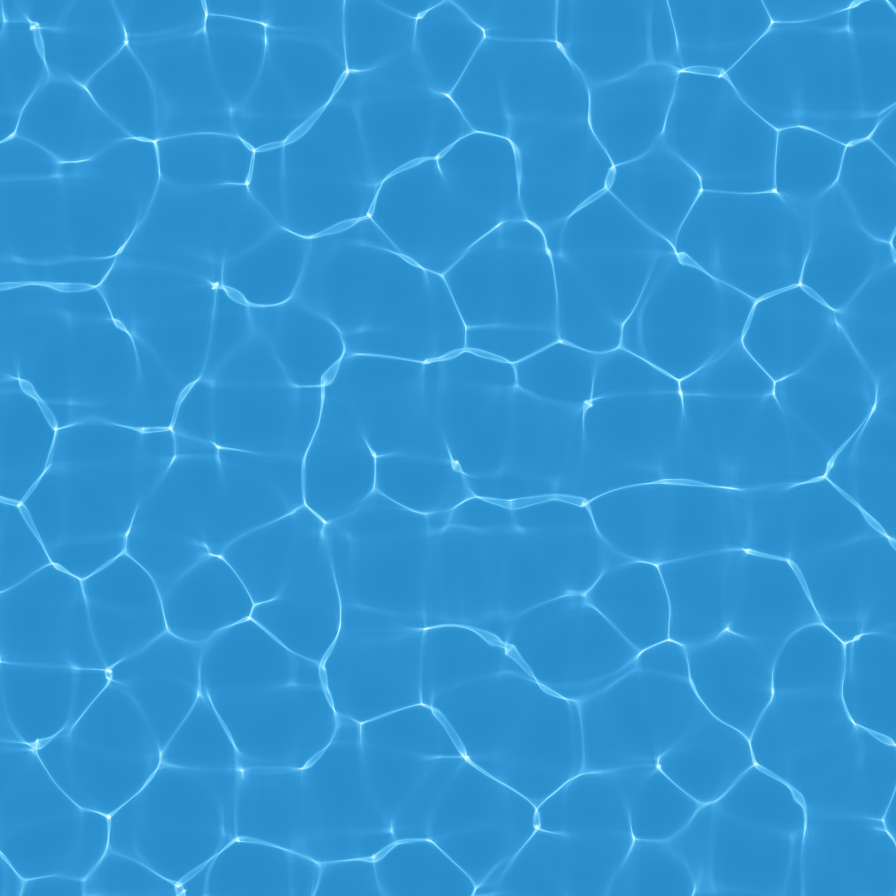
Reproduce this texture procedurally as a WebGL 1 fragment shader.

```glsl
precision highp float;
// Sunlit pool water: a web of thin caustic lines on blue.
// A grid of light beams is bent by the slope of a gradient noise surface; each
// beam lands as a Gaussian spot, stretched by the surface curvature, and adds up.

uniform vec2 u_resolution;

#define WAVE_SCALE 12.5    // noise cells across the canvas
#define FOCUS 0.185        // how far the slope bends the light
#define RIPPLE 0.08        // height of the finer waves
#define BEAM_STEP 0.1      // beam spacing, in noise cells
#define BEAM_SIGMA 0.5     // beam radius, in beam spacings
#define SHARPNESS 0.0005   // smallest spot radius, in canvas units
#define REACH 5            // beams searched to each side
#define WATER vec3(0.153, 0.545, 0.780)
#define GLOW vec3(0.048, 0.095, 0.240)

// Random unit vector for a lattice point
vec2 latticeGradient(vec2 cell) {
  vec3 p = fract(cell.xyx * vec3(0.1031, 0.1030, 0.0973));
  p += dot(p, p.yzx + 33.33);
  float angle = 6.28318 * fract((p.x + p.y) * p.z);
  return vec2(cos(angle), sin(angle));
}

// Gradient noise derivatives: adds slope, and curvature as (xx, yy, xy)
void addWaves(vec2 p, float height, float scale, inout vec2 slope, inout vec3 curve) {
  p *= scale;
  vec2 cell = floor(p);
  vec2 f = p - cell;
  vec2 u = f * f * f * (f * (f * 6.0 - 15.0) + 10.0);
  vec2 du = 30.0 * f * f * (f - 1.0) * (f - 1.0);
  vec2 ddu = 60.0 * f * (2.0 * f - 1.0) * (f - 1.0);

  vec2 ga = latticeGradient(cell);
  vec2 gb = latticeGradient(cell + vec2(1.0, 0.0));
  vec2 gc = latticeGradient(cell + vec2(0.0, 1.0));
  vec2 gd = latticeGradient(cell + 1.0);
  float va = dot(ga, f);
  float vb = dot(gb, f - vec2(1.0, 0.0));
  float vc = dot(gc, f - vec2(0.0, 1.0));
  float vd = dot(gd, f - 1.0);

  // Bilinear blend terms: along x, along y, and crossed
  vec2 gx = gb - ga;
  vec2 gy = gc - ga;
  vec2 gxy = ga - gb - gc + gd;
  float crossed = va - vb - vc + vd;
  vec2 rise = vec2(vb - va, vc - va) + u.yx * crossed;

  slope += height * scale * (ga + u.x * gx + u.y * gy + u.x * u.y * gxy + du * rise);
  curve += height * scale * scale * vec3(
    2.0 * du.x * (gx.x + u.y * gxy.x) + ddu.x * rise.x,
    2.0 * du.y * (gy.y + u.x * gxy.y) + ddu.y * rise.y,
    du.y * (gy.x + u.x * gxy.x) + du.x * (gx.y + u.y * gxy.y) + du.x * du.y * crossed);
}

// Light that the beam entering at source leaves at target
float beamLight(vec2 source, vec2 target) {
  vec2 slope = vec2(0.0);
  vec3 curve = vec3(0.0);
  addWaves(source, FOCUS, 1.0, slope, curve);
  addWaves(source + 17.3, FOCUS * RIPPLE, 1.9, slope, curve);

  // Spot covariance from the stretch of the light map
  vec3 stretch = vec3(1.0, 1.0, 0.0) + curve;
  float radius = BEAM_SIGMA * BEAM_STEP;
  float blur = SHARPNESS * WAVE_SCALE;
  vec2 spread = radius * radius * (stretch.xy * stretch.xy + stretch.z * stretch.z) + blur * blur;
  float skew = radius * radius * stretch.z * (stretch.x + stretch.y);
  float det = spread.x * spread.y - skew * skew;

  vec2 d = target - source - slope;
  float falloff = (spread.y * d.x * d.x - 2.0 * skew * d.x * d.y + spread.x * d.y * d.y) / det;
  return BEAM_STEP * BEAM_STEP / 6.28318 * inversesqrt(det) * exp(-0.5 * falloff);
}

void main() {
  vec2 target = gl_FragCoord.xy / min(u_resolution.x, u_resolution.y) * WAVE_SCALE + 40.0;
  vec2 nearest = floor(target / BEAM_STEP) + 0.5;

  // Gather the light of all beams that may land here
  float light = 0.0;
  for (int j = -REACH; j <= REACH; j++) {
    for (int i = -REACH; i <= REACH; i++) {
      light += beamLight((nearest + vec2(float(i), float(j))) * BEAM_STEP, target);
    }
  }

  // Light lifts the water blue towards white
  gl_FragColor = vec4(1.0 - (1.0 - WATER) * exp(-GLOW * light), 1.0);
}
```
